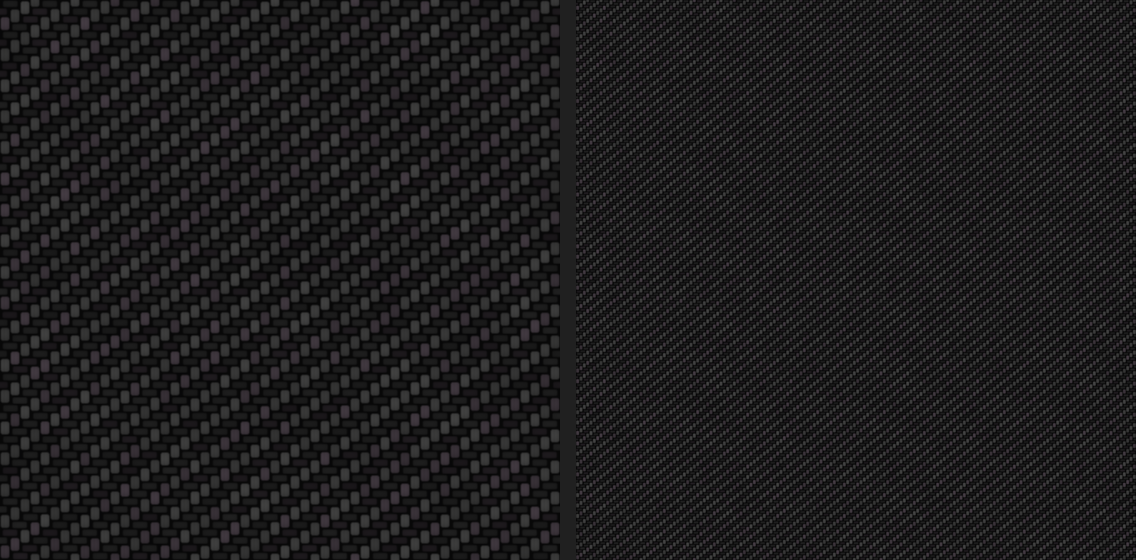
Left: one tile. Right: repeated 3 by 3.
Give the GLSL for this texture, as a Shadertoy shader.

```glsl
// Dark carbon-fibre twill: upright grey warp floats climb diagonally over dim weft floats.

const vec2  REPEATS     = vec2(14.0, 18.0);    // twill repeats across and down
const float PERIOD      = 4.0;                 // yarns in one repeat: two over, two under
const vec2  WARP_HALF   = vec2(0.43, 0.83);    // half size of a warp float, in yarns
const vec2  WEFT_HALF   = vec2(0.73, 0.42);    // half size of a weft float, in yarns
const float WARP_ROUND  = 0.0045;              // corner radii, in canvas units
const float WEFT_ROUND  = 0.0035;
const float SOFTNESS    = 0.0024;              // edge blur, in canvas units
const float WEAR        = 0.22;                // brightness spread between floats
const float JITTER      = 0.10;                // position spread, in yarns
const float TINT_SHARE  = 0.28;                // share of floats with a plum cast
const vec3  GAP_COLOR   = vec3(0.030, 0.030, 0.031);
const vec3  WARP_COLOR  = vec3(0.208, 0.208, 0.207);
const vec3  WEFT_COLOR  = vec3(0.102, 0.102, 0.102);
const vec3  PLUM_CAST   = vec3(1.03, 0.90, 1.02);
const float TAU         = 6.2831853;

float hash(vec2 p) {
    vec3 q = fract(p.xyx * vec3(0.1031, 0.1030, 0.0973));
    q += dot(q, q.yzx + 33.33);
    return fract((q.x + q.y) * q.z);
}

float roundedBox(vec2 p, vec2 halfSize, float radius) {
    vec2 d = abs(p) - halfSize + radius;
    return length(max(d, 0.0)) + min(max(d.x, d.y), 0.0) - radius;
}

// Individual brightness and cast of one float
vec3 wornColor(vec3 base, vec2 id) {
    float level = 1.0 + WEAR * (hash(id + 7.0) - 0.5);
    float tinted = step(hash(id + 31.0), TINT_SHARE);
    return base * level * mix(vec3(1.0), PLUM_CAST, tinted);
}

// Broad mottling from whole-number waves, so that it wraps
float mottle(vec2 uv) {
    return sin(TAU * (2.0 * uv.x + 3.0 * uv.y) + 1.3 * sin(TAU * uv.x))
         + 0.6 * sin(TAU * (5.0 * uv.x - 4.0 * uv.y) + 2.0);
}

void mainImage(out vec4 fragColor, in vec2 fragCoord) {
    vec2 uv = fragCoord / iResolution.xy;
    vec2 yarns = REPEATS * PERIOD;
    vec2 grid = uv * yarns;
    vec2 cell = floor(grid);
    float blur = max(SOFTNESS, 1.0 / iResolution.y);
    vec3 color = GAP_COLOR;

    // Weft: each row shifts one yarn to the right
    float along = (grid.x - cell.y) / PERIOD;
    vec2 id = vec2(mod(floor(along), REPEATS.x), cell.y) + 100.0;
    vec2 p = vec2(fract(along) * PERIOD - 2.0, fract(grid.y) - 0.5);
    p.x += JITTER * (hash(id) - 0.5);
    float dist = roundedBox(p / yarns, WEFT_HALF / yarns, WEFT_ROUND);
    float shade = 1.08 - 0.22 * p.x * p.x - 0.8 * p.y * p.y;
    color = mix(color, wornColor(WEFT_COLOR, id) * shade,
                1.0 - smoothstep(-blur, blur, dist));

    // Warp: each column shifts one yarn upward
    along = (grid.y - cell.x) / PERIOD;
    id = vec2(cell.x, mod(floor(along), REPEATS.y));
    p = vec2(fract(grid.x) - 0.5, fract(along) * PERIOD - 1.0);
    p.y += JITTER * (hash(id) - 0.5);
    dist = roundedBox(p / yarns, WARP_HALF / yarns, WARP_ROUND);
    shade = 1.07 - 0.22 * p.y * p.y + 0.04 * p.y;
    shade += 0.025 * sin(TAU * 3.0 * p.x);     // faint fibre streaks
    color = mix(color, wornColor(WARP_COLOR, id) * shade,
                1.0 - smoothstep(-blur, blur, dist));

    color *= 1.0 + 0.025 * mottle(uv);
    fragColor = vec4(color, 1.0);
}
```
